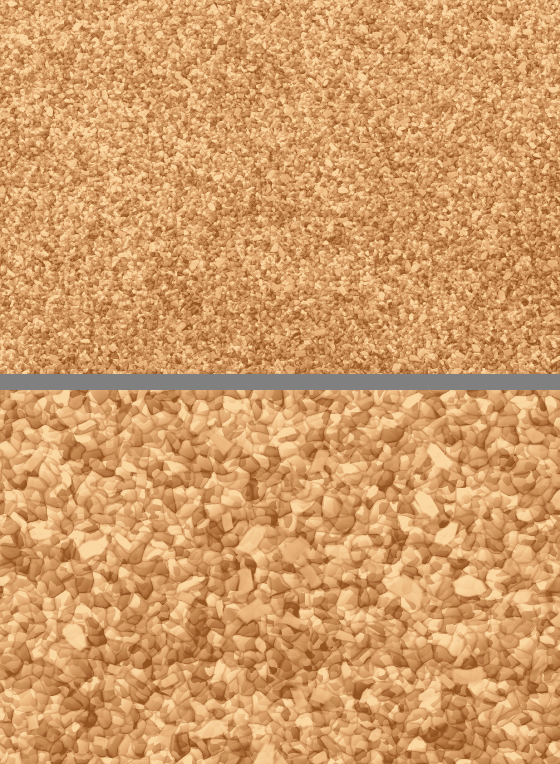
Top, the full canvas; bottom, a detail of the centre.
Give the GLSL for this texture, as a WebGL 2 fragment shader.

```glsl
#version 300 es
precision highp float;

uniform vec2 u_resolution;
out vec4 fragColor;

// Integer hash giving three values in 0..1 per cell and layer
vec3 hash(vec2 cell, int layer) {
  uvec3 v = uvec3(ivec3(ivec2(cell), layer) + 4096);
  v = v * 1664525u + 1013904223u;
  v.x += v.y * v.z; v.y += v.z * v.x; v.z += v.x * v.y;
  v ^= v >> 16u;
  v.x += v.y * v.z; v.y += v.z * v.x; v.z += v.x * v.y;
  return vec3(v >> 8u) / 16777216.0;
}

vec2 rotate(vec2 p, float angle) {
  float c = cos(angle), s = sin(angle);
  return vec2(c * p.x + s * p.y, c * p.y - s * p.x);
}

float valueNoise(vec2 p, int layer) {
  vec2 i = floor(p), f = fract(p);
  f = f * f * (3.0 - 2.0 * f);
  return mix(mix(hash(i, layer).x, hash(i + vec2(1, 0), layer).x, f.x),
             mix(hash(i + vec2(0, 1), layer).x, hash(i + 1.0, layer).x, f.x), f.y);
}

// Packed angular grains: x = random tone, y = gap distance, z = lit slope
vec3 grains(vec2 p, int layer) {
  vec2 base = floor(p);
  float nearest = 9.0, second = 9.0, tone = 0.0, slope = 0.0;
  for (int y = -1; y <= 1; y++)
  for (int x = -1; x <= 1; x++) {
    vec2 cell = base + vec2(x, y);
    vec3 h = hash(cell, layer);
    vec2 offset = p - cell - 0.1 - 0.8 * h.xy;
    vec2 q = abs(rotate(offset, (fract(h.z * 57.0) - 0.5) * 2.6)) * vec2(0.75, 1.3);
    float d = mix(length(q), max(q.x, q.y), 0.5);
    if (d < nearest) {
      second = nearest;
      nearest = d;
      tone = h.z;
      slope = dot(offset, vec2(-0.5, 0.85));
    } else {
      second = min(second, d);
    }
  }
  return vec3(tone, second - nearest, slope);
}

// Sparse pale chips laid over the grains, each with a dark rim
float addChips(float tone, vec2 p, int layer) {
  vec2 base = floor(p);
  for (int y = -1; y <= 1; y++)
  for (int x = -1; x <= 1; x++) {
    vec2 cell = base + vec2(x, y);
    vec3 h = hash(cell, layer), k = hash(cell, layer + 1);
    if (k.x > 0.5) continue;
    vec2 q = rotate(p - cell - h.xy, (h.z - 0.5) * 2.8);
    q /= mix(vec2(0.17, 0.1), vec2(0.38, 0.22), k.y * k.y);
    float d = max(max(abs(q.x), abs(q.y)), abs(dot(q, vec2(0.65, k.z - 0.2))) * 1.3);
    tone -= 0.45 * smoothstep(1.6, 1.05, d);
    tone = mix(tone, 0.7 + 1.2 * k.z + 0.2 * q.y, 0.85 * smoothstep(1.15, 0.85, d));
  }
  return tone;
}

vec3 corkColor(float tone) {
  vec3 ramp[6] = vec3[6](
    vec3(0.58, 0.33, 0.13), vec3(0.70, 0.45, 0.25), vec3(0.78, 0.55, 0.33),
    vec3(0.86, 0.63, 0.42), vec3(0.93, 0.73, 0.51), vec3(0.98, 0.84, 0.63));
  float t = clamp(2.85 + 1.35 * tone, 0.0, 4.999);
  int i = int(t);
  return mix(ramp[i], ramp[i + 1], fract(t));
}

vec3 cork(vec2 p) {
  vec2 warped = p + 0.006 * (vec2(valueNoise(p * 70.0, 1), valueNoise(p * 70.0, 2)) - 0.5);
  vec3 coarse = grains(warped * 76.0, 3);
  vec3 fine = grains(warped * 145.0, 4);

  // Grain tones, lit slopes and shaded gaps
  float tone = 0.12 + 2.1 * (coarse.x - 0.5) + 2.2 * (fine.x - 0.5);
  tone += 0.9 * coarse.z + 0.4 * fine.z;
  tone -= 0.9 * smoothstep(0.25, 0.0, coarse.y);
  tone = addChips(tone, warped * 27.0, 5);

  // Broad mottling and light falling from the upper left
  tone += 0.5 * (valueNoise(p * 11.0, 7) - 0.5) + 0.3 * (valueNoise(p * 4.0, 8) - 0.5);
  tone += 0.45 * (p.y - 0.5) - 0.15 * (p.x - 0.75);
  return corkColor(tone);
}

void main() {
  // Four samples per pixel smooth the grain edges
  vec3 color = vec3(0.0);
  for (int i = 0; i < 4; i++) {
    vec2 shift = vec2(i & 1, i >> 1) * 0.5 - 0.25;
    color += cork((gl_FragCoord.xy + shift) / u_resolution.y);
  }
  fragColor = vec4(color * 0.25, 1.0);
}
```
